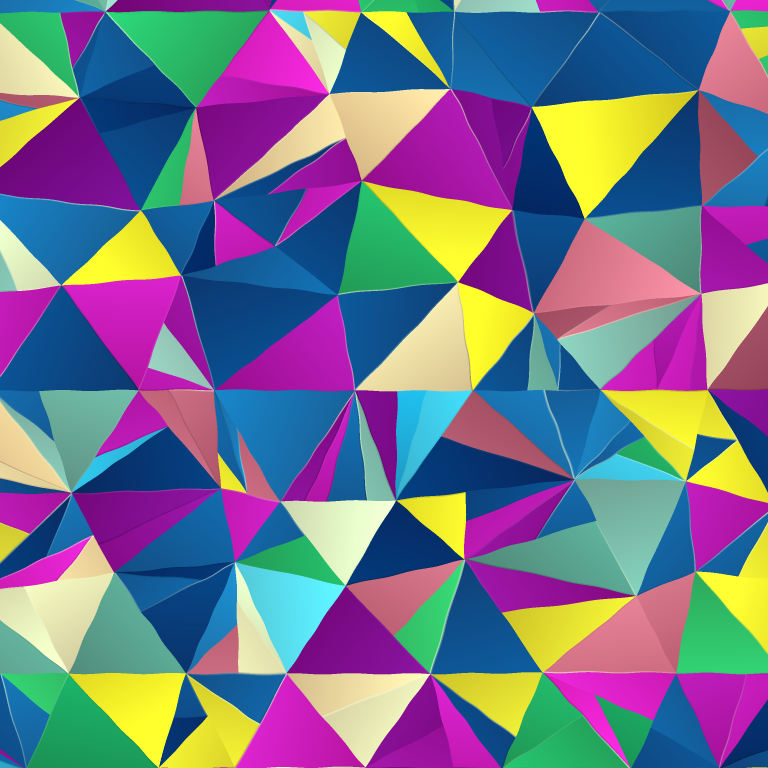
A WebGL 1 fragment shader for this background:

```glsl
precision highp float;

uniform vec2 u_resolution;

const vec2 GRID = vec2(6.3, 8.13);      // triangles across, rows up
const float SIDE_JITTER = 0.62;         // sideways scatter of the corners
const float FLAT_ROW = 0.03;            // vertical scatter on straight rows
const float BENT_ROW = 0.46;            // vertical scatter on broken rows
const float BENT_SHARE = 0.4;
const float SPLIT_SHARE = 0.52;         // chance that a piece is cut again
const float MERGE_SHARE = 0.14;         // chance that a pair shares its hue
const float SAME_HUE = 0.35;            // chance that a cut keeps its hue
const float GRADIENT = 0.17;
const float SEAM_WIDTH = 0.0022;
const float WOBBLE = 0.0008;
const float SEED = 3.7;

float hash(vec2 p) {
  return fract(sin(dot(p, vec2(127.1, 311.7)) + SEED) * 43758.5453);
}

float cross2(vec2 a, vec2 b) {
  return a.x * b.y - a.y * b.x;
}

// Jittered corner of the sheared triangle lattice, in canvas units.
vec2 corner(vec2 node) {
  float bent = step(hash(vec2(node.y, 41.0)), BENT_SHARE);
  vec2 jitter = vec2(hash(node), hash(node + 17.3)) - 0.5;
  jitter *= vec2(SIDE_JITTER, mix(FLAT_ROW, BENT_ROW, bent));
  return (vec2(node.x + 0.5 * node.y, node.y) + jitter) / GRID;
}

bool inside(vec2 p, vec2 a, vec2 b, vec2 c) {
  return cross2(b - a, p - a) >= 0.0 && cross2(c - b, p - b) >= 0.0
      && cross2(a - c, p - c) >= 0.0;
}

// Hue family picked by its share, shaded from dark to light.
vec3 palette(float pick, float shade) {
  if (pick < 0.31) return mix(vec3(0.01, 0.17, 0.41), vec3(0.12, 0.53, 0.77), shade);  // blue
  if (pick < 0.36) return mix(vec3(0.10, 0.62, 0.36), vec3(0.22, 0.82, 0.44), shade);  // leaf
  if (pick < 0.46) return mix(vec3(0.93, 0.81, 0.58), vec3(0.89, 0.97, 0.78), shade);  // cream
  if (pick < 0.69) return mix(vec3(0.45, 0.04, 0.52), vec3(0.93, 0.14, 0.82), shade);  // magenta
  if (pick < 0.73) return mix(vec3(0.60, 0.28, 0.36), vec3(0.90, 0.50, 0.58), shade);  // rose
  if (pick < 0.86) return mix(vec3(0.84, 0.82, 0.20), vec3(0.99, 0.98, 0.16), shade);  // yellow
  if (pick < 0.95) return mix(vec3(0.30, 0.60, 0.52), vec3(0.60, 0.80, 0.74), shade);  // sage
  return mix(vec3(0.08, 0.66, 0.86), vec3(0.35, 0.88, 0.94), shade);                   // cyan
}

// Thin line along an edge, fading toward its end.
float seam(vec2 p, vec2 a, vec2 b) {
  vec2 edge = b - a;
  float len = max(length(edge), 0.0001);
  float dist = abs(cross2(edge, p - a)) / len;
  float along = clamp(dot(p - a, edge) / (len * len), 0.0, 1.0);
  return (1.0 - smoothstep(0.3, 1.0, dist / SEAM_WIDTH)) * (1.0 - 0.7 * along);
}

vec3 mosaic(vec2 p) {
  p += WOBBLE * sin(p.yx * vec2(93.0, 81.0) + 2.0 * sin(p * 47.0));

  // Find the lattice triangle that holds the point.
  vec2 g = p * GRID;
  vec2 home = floor(vec2(g.x - 0.5 * g.y, g.y));
  vec2 a = vec2(0.0), b = vec2(0.0), c = vec2(0.0), cell = home;
  float down = 0.0;
  for (int j = -1; j <= 1; j++) {
    for (int i = -1; i <= 1; i++) {
      vec2 n = home + vec2(float(i), float(j));
      vec2 lowLeft = corner(n), lowRight = corner(n + vec2(1.0, 0.0));
      vec2 topLeft = corner(n + vec2(0.0, 1.0)), topRight = corner(n + 1.0);
      if (inside(p, lowLeft, lowRight, topLeft)) {
        a = lowLeft; b = lowRight; c = topLeft; cell = n; down = 0.0;
      } else if (inside(p, topLeft, lowRight, topRight)) {
        a = topLeft; b = lowRight; c = topRight; cell = n; down = 1.0;
      }
    }
  }

  // Evenly spread hue, loosened by chance.
  float hueSide = hash(cell + 5.9) < MERGE_SHARE ? 0.0 : down;
  float pick = dot(cell, vec2(0.755, 0.57)) + 0.42 * hueSide
             + 0.5 * hash(cell + 31.0 * hueSide + 8.2);
  vec2 id = cell + 53.0 * down;

  // Cut from a random corner to the opposite edge, twice at most.
  for (int k = 0; k < 2; k++) {
    float turn = hash(id + 2.4);
    if (turn < 0.33) { vec2 t = a; a = b; b = c; c = t; }
    else if (turn < 0.66) { vec2 t = a; a = c; c = b; b = t; }
    if (hash(id + 6.1) < SPLIT_SHARE - 0.2 * float(k)) {
      vec2 cut = mix(b, c, mix(0.32, 0.68, hash(id + 9.7)));
      bool first = cross2(cut - a, p - a) < 0.0;
      if (first) c = cut; else b = cut;
      id += first ? vec2(71.0, 13.0) : vec2(29.0, 97.0);
      if (!first && hash(id + 4.3) > SAME_HUE) pick += 0.2 + 0.6 * hash(id + 1.7);
    }
  }

  // Shade the piece with a soft directional gradient.
  vec3 color = palette(fract(pick), hash(id + 12.6));
  float angle = 6.2832 * hash(id + 14.9);
  float ramp = dot(p - (a + b + c) / 3.0, vec2(cos(angle), sin(angle))) * GRID.y;
  color *= 1.0 + GRADIENT * clamp(ramp, -1.0, 1.0);
  color += 0.05 * ramp * vec3(-0.3, 0.6, 0.4);

  // Pale and dark seams.
  float pale = seam(p, a, b) * smoothstep(0.35, 0.9, hash(id + 18.8));
  float dark = seam(p, c, a) * smoothstep(0.5, 1.0, hash(id + 21.5));
  color = mix(color, color * 0.55, 0.6 * dark);
  return mix(color, vec3(0.94, 0.97, 0.82), 0.75 * pale);
}

void main() {
  // Average a 3 by 3 grid of samples to smooth the edges.
  vec3 sum = vec3(0.0);
  for (int j = -1; j <= 1; j++) {
    for (int i = -1; i <= 1; i++) {
      vec2 offset = vec2(float(i), float(j)) / 3.0;
      sum += mosaic((gl_FragCoord.xy + offset) / u_resolution.y);
    }
  }
  gl_FragColor = vec4(clamp(sum / 9.0, 0.0, 1.0), 1.0);
}
```
